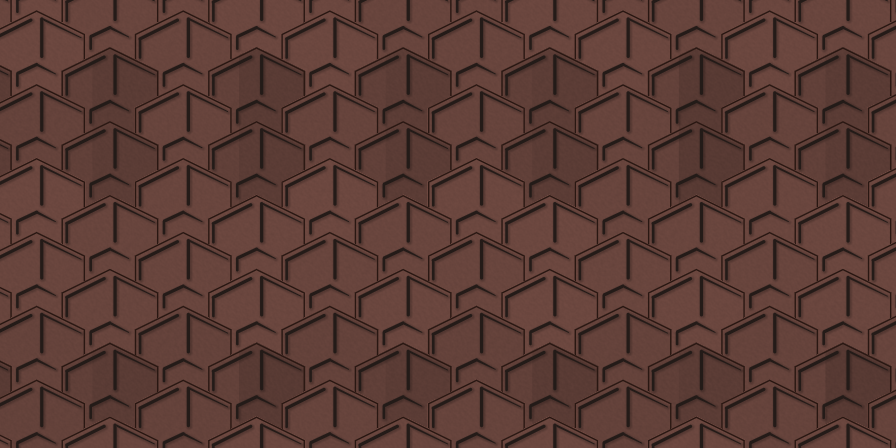
This pattern is drawn by a WebGL 2 fragment shader. Its source:

```glsl
#version 300 es
precision highp float;
// Overlapping clay shingles with peaked tops, laid in staggered columns.
// Each point finds its front-most tile, then the outline, shaded grooves,
// weathering and grain are drawn in that tile's local coordinates.

#define UNITS 384.0               // design units per canvas height
#define PITCH vec2(62.83, 63.3)   // column step, tile step within a column
#define FIRST_APEX vec2(31.4, 8.3)
#define HALF_WIDTH 42.0
#define SLOPE 0.49
#define OUTLINE 0.6               // half width of the outline
#define GROOVE 1.4                // half width of the deep grooves
#define STAIN 0.16
#define GRAIN 0.045
#define CLAY vec3(0.415, 0.274, 0.243)
#define GROOVE_COLOR vec3(0.13, 0.10, 0.09)
#define OUTLINE_COLOR vec3(0.16, 0.09, 0.07)

uniform vec2 u_resolution;
out vec4 fragColor;

float pixelSize;

float hash(vec2 p) {
  p = fract(p * vec2(0.1031, 0.1137));
  p += dot(p, p.yx + 33.33);
  return fract((p.x + p.y) * p.x * 17.3);
}

vec2 gradient(vec2 cell) {
  float angle = 6.2832 * hash(cell);
  return vec2(cos(angle), sin(angle));
}

float gradientNoise(vec2 p) {
  vec2 i = floor(p), f = fract(p);
  vec2 u = f * f * f * (f * (f * 6.0 - 15.0) + 10.0);
  vec2 e = vec2(0.0, 1.0);
  float low = mix(dot(gradient(i), f), dot(gradient(i + e.yx), f - e.yx), u.x);
  float high = mix(dot(gradient(i + e), f - e), dot(gradient(i + 1.0), f - 1.0), u.x);
  return mix(low, high, u.y);
}

float coverage(float d) {
  return clamp(0.5 - d / pixelSize, 0.0, 1.0);
}

// Signed distance to a stroke whose half width runs from w.x to w.y
float stroke(vec2 p, vec2 a, vec2 b, vec2 w) {
  vec2 ab = b - a;
  float t = clamp(dot(p - a, ab) / dot(ab, ab), 0.0, 1.0);
  return length(p - a - ab * t) - mix(w.x, w.y, t);
}

// Finds the front tile: local position (y down from its apex) and column, course
vec2 frontTile(vec2 p, out vec2 id) {
  vec2 q = p - FIRST_APEX;
  float nearest = round(q.x / PITCH.x);
  float frontApex = -1e5;
  vec2 local = vec2(0.0);
  id = vec2(0.0);
  for (int i = -1; i <= 1; i++) {
    float column = nearest + float(i);
    float odd = mod(column, 2.0);
    float x = q.x - column * PITCH.x;
    float start = 0.5 * odd * PITCH.y;
    float row = floor((q.y - start - SLOPE * abs(x)) / PITCH.y);
    float apex = start + row * PITCH.y;
    if (abs(x) < HALF_WIDTH && apex > frontApex) {
      frontApex = apex;
      local = vec2(x, q.y - apex);
      id = vec2(column, 2.0 * row + odd);
    }
  }
  return local;
}

float grooves(vec2 p) {
  vec2 deep = vec2(GROOVE), side = vec2(GROOVE * 0.8), taper = vec2(0.9, 0.4);
  // Upper panel: left edge, left slope, centre bar, right slope
  float d = stroke(p, vec2(-37.0, 25.5), vec2(-37.0, 41.0), side);
  d = min(d, stroke(p, vec2(-37.0, 25.0), vec2(-5.0, 9.0), deep));
  d = min(d, stroke(p, vec2(4.4, 8.0), vec2(4.4, 40.0), deep));
  d = min(d, stroke(p, vec2(5.0, 8.0), vec2(38.0, 24.0), taper));
  // Lower panel: left edge and chevron
  d = min(d, stroke(p, vec2(-16.5, 55.0), vec2(-16.5, 65.0), side));
  d = min(d, stroke(p, vec2(-16.0, 54.5), vec2(0.0, 47.0), deep));
  return min(d, stroke(p, vec2(0.0, 47.0), vec2(16.0, 55.0), vec2(1.1, 0.4)));
}

void main() {
  pixelSize = UNITS / u_resolution.y;
  vec2 p = vec2(gl_FragCoord.x, u_resolution.y - gl_FragCoord.y) * pixelSize;
  vec2 id;
  vec2 local = frontTile(p, id);

  // Weathering by course, stronger right of the lower panel's left edge
  float wave = smoothstep(0.0, 0.7, cos(6.2832 * (id.y - 2.0) / 7.0));
  float odd = mod(id.y, 2.0);
  float variation = hash(id + 40.0);
  float split = mix(0.25 + 0.5 * variation, 1.0, coverage(-15.0 - local.x));
  float stain = STAIN * wave * mix(0.25, split, odd);
  float grain = gradientNoise(vec2(p.x + p.y, 2.0 * (p.y - p.x)) * 0.16)
              + 0.7 * gradientNoise(p * 0.6);
  vec3 color = CLAY * (1.0 - stain + 0.04 * (variation - 0.5) + GRAIN * grain);

  // Grooves with a soft shadow toward the lower right
  float shadow = smoothstep(2.5, -0.5, grooves(local - vec2(0.8)));
  color *= 1.0 - 0.2 * shadow;
  color = mix(color, GROOVE_COLOR, 0.95 * coverage(grooves(local)));

  // Outline just inside the tile's edge
  float slopeInset = (local.y - SLOPE * abs(local.x)) / length(vec2(1.0, SLOPE));
  float inset = min(slopeInset, HALF_WIDTH - abs(local.x));
  color = mix(color, OUTLINE_COLOR, coverage(abs(inset - 1.1) - OUTLINE));
  fragColor = vec4(color, 1.0);
}
```
